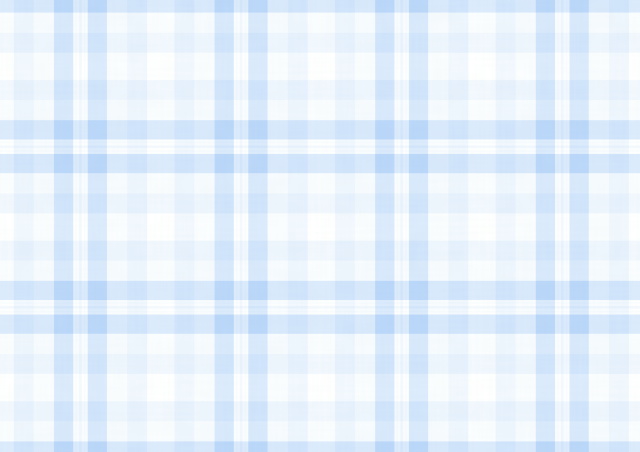
A WebGL 2 fragment shader for this pattern:

```glsl
#version 300 es
precision highp float;

uniform vec2 u_resolution;
out vec4 fragColor;

vec2 hashGradient(vec2 cell) {
    vec3 h = fract(cell.xyx * vec3(0.1031, 0.1030, 0.0973));
    h += dot(h, h.yzx + 33.33);
    float angle = 6.2832 * fract((h.x + h.y) * h.z);
    return vec2(cos(angle), sin(angle));
}

float gradientNoise(vec2 p) {
    vec2 i = floor(p), f = fract(p);
    vec2 s = f * f * f * (f * (f * 6.0 - 15.0) + 10.0);
    float a = dot(hashGradient(i), f);
    float b = dot(hashGradient(i + vec2(1, 0)), f - vec2(1, 0));
    float c = dot(hashGradient(i + vec2(0, 1)), f - vec2(0, 1));
    float d = dot(hashGradient(i + vec2(1, 1)), f - vec2(1, 1));
    return mix(mix(a, b, s.x), mix(c, d, s.x), s.y);
}

// Soft band of the given half width around a centre
float band(float d, float centre, float halfWidth, float soft) {
    return 1.0 - smoothstep(-soft, soft, abs(d - centre) - halfWidth);
}

// Dye strength of one thread direction, mirrored about each repeat's centre
float stripes(float t, float soft) {
    float d = abs(fract(t + 0.5) - 0.5);
    float dye = band(d, 0.105, 0.060, soft);
    dye += 0.36 * band(d, 0.353, 0.062, soft);
    dye += 0.11 * band(d, 0.228, 0.063, soft);
    // Pinstripes in the gap between the paired bands
    dye += 0.30 * band(d, 0.0, 0.008, soft);
    dye += 0.12 * band(d, 0.027, 0.005, soft);
    return dye;
}

void main() {
    float repeats = 3.985;
    vec2 p = gl_FragCoord.xy / u_resolution.x * repeats;
    float soft = max(0.7 * repeats / u_resolution.x, 0.004);

    // Warp and weft dye add where they cross
    float warp = stripes(p.x - 0.501, soft);
    float weft = stripes(p.y - 0.901, soft);

    // Fine uneven threads along each direction
    warp += 0.06 * gradientNoise(p * vec2(48.0, 2.0));
    weft += 0.06 * gradientNoise(p.yx * vec2(48.0, 2.0) + 71.0);

    vec3 cloth = vec3(0.992, 0.998, 0.994);
    vec3 absorbed = vec3(0.132, 0.078, 0.010);
    vec3 color = cloth - absorbed * (warp + weft);

    // Faint cloudy wear
    color += 0.006 * gradientNoise(p * 9.0);
    fragColor = vec4(clamp(color, 0.0, 1.0), 1.0);
}
```
